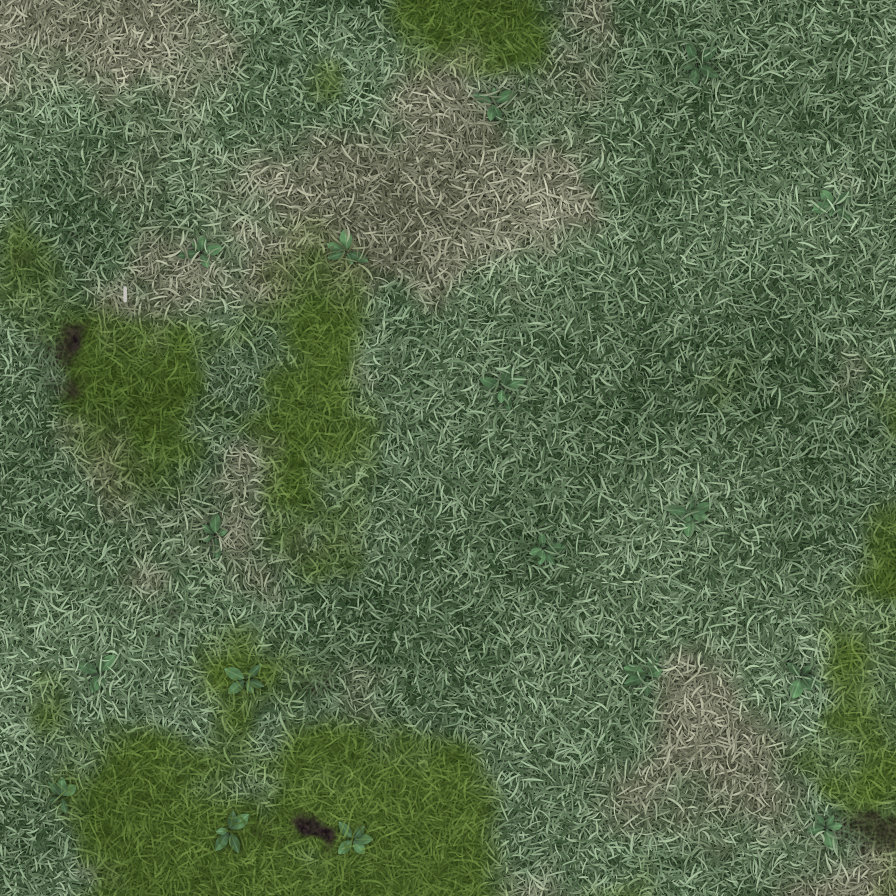
Give the GLSL for this texture, as a WebGL 1 fragment shader.

```glsl
precision highp float;
// A worn lawn seen from above: many layers of thin curved blades over dark soil,
// each layer a jittered grid, tinted by noise patches of lush, dry and mossy turf,
// with scattered broad-leaved weeds and a few pale twigs.
uniform vec2 u_resolution;

vec2 hash2(vec2 p) {
  vec3 q = fract(p.xyx * vec3(.1031, .1030, .0973));
  q += dot(q, q.yzx + 33.33);
  return fract((q.xx + q.yz) * q.zy);
}

float noise(vec2 p) {
  vec2 i = floor(p), f = fract(p);
  f = f * f * (3. - 2. * f);
  return mix(mix(hash2(i).x, hash2(i + vec2(1, 0)).x, f.x),
             mix(hash2(i + vec2(0, 1)).x, hash2(i + vec2(1, 1)).x, f.x), f.y);
}

float fbm(vec2 p) {
  float sum = 0., amp = .53;
  for (int i = 0; i < 4; i++) {
    sum += amp * noise(p);
    p = p * 2.1 + 17.3;
    amp *= .5;
  }
  return sum;
}

vec2 turn(vec2 p, float a) {
  float c = cos(a), s = sin(a);
  return vec2(c * p.x + s * p.y, c * p.y - s * p.x);
}

// Antialiased coverage of a strip with the given half width
float strip(float dist, float halfWidth, float px) {
  return clamp((halfWidth - dist) / px + .5, 0., 1.) * clamp(2. * halfWidth / px, 0., 1.);
}

// One layer of blades, each with a soft shadow around it
vec3 bladeLayer(vec3 col, vec2 uv, float layer, vec3 dark, vec3 light,
                float lift, float cover, float px) {
  float cells = 66. + 10. * hash2(vec2(layer, 5.)).x;
  vec2 seed = layer * vec2(91.7, 37.3);
  vec2 p = uv * cells + hash2(seed);
  for (int y = -1; y <= 1; y++)
  for (int x = -1; x <= 1; x++) {
    vec2 cell = floor(p) + vec2(x, y);
    vec2 place = hash2(cell + seed), look = hash2(cell + seed + 211.4);
    vec2 shape = hash2(cell + seed + 473.9);
    vec2 q = turn(p - cell - place, 6.2832 * shape.x) / cells;
    float halfLength = mix(.4, .95, look.y) / cells;
    float along = q.x / halfLength;
    float across = abs(q.y - (shape.y - .5) * .006 * (along * along - .3));
    float taper = max(0., 1. - along * along);
    float halfWidth = mix(.0007, .0014, shape.y) * sqrt(taper);
    float tone = .08 + .92 * look.x + .012 * layer + lift;
    col *= 1. - .16 * cover * taper * smoothstep(.0042, .0005, across);
    col = mix(col, mix(dark, light, tone), cover * strip(across, halfWidth, px));
  }
  return col;
}

// Sparse rosettes of oval leaves with a pale midrib
vec3 weeds(vec3 col, vec2 uv, float px) {
  vec2 p = uv * 6., cell = floor(p);
  vec2 pick = hash2(cell + 61.2);
  if (pick.x > .48) return col;
  vec2 d = (p - cell - .3 - .4 * hash2(cell + 9.7)) / 6.;
  for (int i = 0; i < 5; i++) {
    vec2 r = hash2(cell * 7.3 + float(i) * 13.7);
    vec2 q = turn(d, 6.2832 * pick.y + 1.2566 * float(i) + r.x);
    float size = mix(.007, .014, r.y);
    q.x -= size * 1.15;
    float along = q.x / size;
    float width = size * mix(.4, .6, r.x) * max(0., 1. - along * along);
    float shade = .75 + .35 * r.x + .1 * along + .25 * (noise(uv * 220.) - .5);
    vec3 leaf = vec3(.36, .52, .35) * shade;
    leaf += .09 * strip(abs(q.y), .0007, px);
    col *= 1. - .3 * smoothstep(.005, -.002, length(q * vec2(.6, 1.)) - size * .5);
    col = mix(col, leaf, .92 * strip(abs(q.y), width, px));
  }
  return col;
}

vec3 twigs(vec3 col, vec2 uv, float px) {
  vec2 p = uv * 4., cell = floor(p), r = hash2(cell + 137.1);
  vec2 q = turn((p - cell - .2 - .6 * hash2(cell + 31.8)) / 4., 6.2832 * r.y);
  q.x -= clamp(q.x, -.007, .007);
  return mix(col, vec3(.78, .77, .75), step(r.x, .16) * strip(length(q), .002, px));
}

void main() {
  vec2 uv = gl_FragCoord.xy / u_resolution.y;
  float px = 1. / u_resolution.y;

  // Broad patches
  float dry = smoothstep(.53, .72, fbm(uv * 5. + 3.1));
  float moss = smoothstep(.59, .73, fbm(uv * 4.3 + 41.6)) * (1. - .6 * dry);
  float bare = smoothstep(.7, .8, fbm(uv * 8. + 77.4));
  float lift = .55 * (fbm(uv * 6. + 19.5) - .5) + .08 * dry;

  vec3 dark = mix(vec3(.11, .20, .09), vec3(.22, .24, .16), dry);
  vec3 light = mix(vec3(.57, .67, .53), vec3(.65, .66, .56), dry);
  dark = mix(dark, vec3(.14, .22, .05), moss);
  light = mix(light, vec3(.46, .58, .27), moss);

  // Soil and moss under the blades
  float grain = .6 * noise(uv * 260.) + .4 * noise(uv * 520.);
  vec3 col = mix(dark, light, .05 + .35 * grain + .25 * moss * grain);
  col = mix(col, vec3(.19, .18, .14) * (.5 + grain), bare);

  float cover = 1. - .45 * moss - .6 * bare;
  for (int i = 0; i < 17; i++) {
    if (i == 15) col = weeds(col, uv, px);
    col = bladeLayer(col, uv, float(i), dark, light, lift, cover, px);
  }
  gl_FragColor = vec4(twigs(col, uv, px), 1.);
}
```
